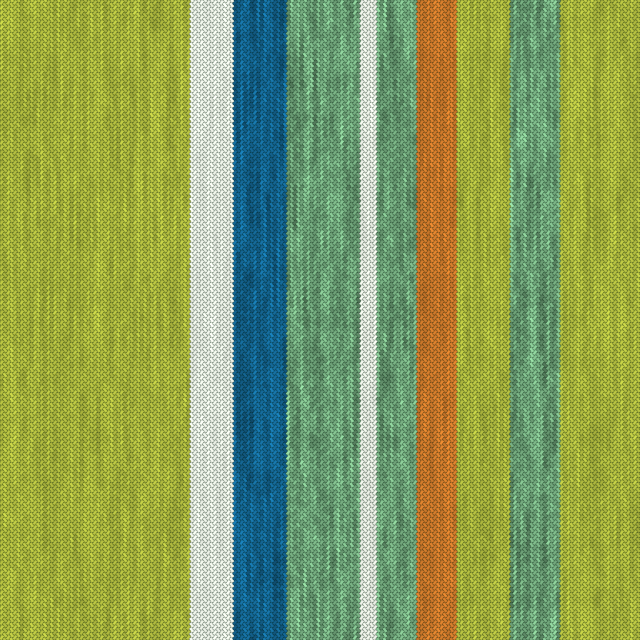
This texture is drawn by a Shadertoy shader. Its source:

```glsl
// Striped canvas cloth: one set of vertical colour bands on a lime ground.
// Bands are coloured thread by thread; each thread is a column of staggered
// oval stitches with dark gaps, and its tone drifts slowly along its length.

const vec2 WEAVE = vec2(192.0, 128.0); // threads across, stitches down

// Sine-free hash, 0 to 1
float hash(vec2 p) {
    vec3 q = fract(vec3(p.xyx) * 0.1031);
    q += dot(q, q.yzx + 33.33);
    return fract((q.x + q.y) * q.z);
}

// Smooth noise along one thread, wrapping after `cells` steps
float streak(float thread, float y, float cells) {
    float t = y * cells, i = floor(t);
    float a = hash(vec2(thread, mod(i, cells) + cells));
    float b = hash(vec2(thread, mod(i + 1.0, cells) + cells));
    return mix(a, b, smoothstep(0.0, 1.0, t - i));
}

bool inside(float x, float left, float right) {
    return x >= left && x < right;
}

// Band colour in rgb, strength of the tonal variation in a
vec4 yarn(float x) {
    if (inside(x, 0.297, 0.365) || inside(x, 0.565, 0.586))
        return vec4(0.92, 0.94, 0.90, 0.10); // white
    if (inside(x, 0.365, 0.449))
        return vec4(0.08, 0.40, 0.58, 0.45); // blue
    if (inside(x, 0.449, 0.651) || inside(x, 0.796, 0.876))
        return vec4(0.45, 0.66, 0.49, 0.50); // green
    if (inside(x, 0.651, 0.714))
        return vec4(0.82, 0.48, 0.17, 0.20); // orange
    return vec4(0.70, 0.74, 0.25, 0.22);     // lime
}

vec3 cloth(vec2 uv) {
    // Threads sway together, which serrates the band edges
    vec2 p = uv * WEAVE;
    p.x += 0.25 * sin(6.2831853 * p.y);

    // Neighbouring threads are offset by half a stitch
    float thread = mod(floor(p.x), WEAVE.x);
    p.y += 0.5 * mod(thread, 2.0);
    float stitch = mod(floor(p.y), WEAVE.y);
    vec2 f = fract(p) - 0.5;

    // Tone: long streaks, shorter slubs and single stitches
    vec4 band = yarn((thread + 0.5) / WEAVE.x);
    float tone = 0.45 * streak(thread, uv.y, 6.0)
               + 0.30 * streak(thread + 211.0, uv.y, 32.0)
               + 0.25 * hash(vec2(thread, stitch) + 7.0);
    vec3 color = band.rgb * (1.0 + band.a * 1.5 * (tone - 0.5));

    // Oval stitch, a little brighter on its crown, and the gap around it
    float oval = dot(f * f, vec2(3.0, 3.6));
    float gap = smoothstep(0.65, 1.15, oval);
    vec3 gapColor = color * 0.38 + vec3(-0.03, 0.04, 0.0);
    color *= 1.05 - 0.12 * oval;
    return mix(color, max(gapColor, 0.0), gap);
}

void mainImage(out vec4 fragColor, in vec2 fragCoord) {
    // Average a 4 by 4 grid of samples to smooth the fine weave
    vec3 sum = vec3(0.0);
    for (int i = 0; i < 16; i++) {
        vec2 offset = (vec2(i % 4, i / 4) + 0.5) / 4.0 - 0.5;
        sum += cloth((fragCoord + offset) / iResolution.xy);
    }
    fragColor = vec4(sum / 16.0, 1.0);
}
```
